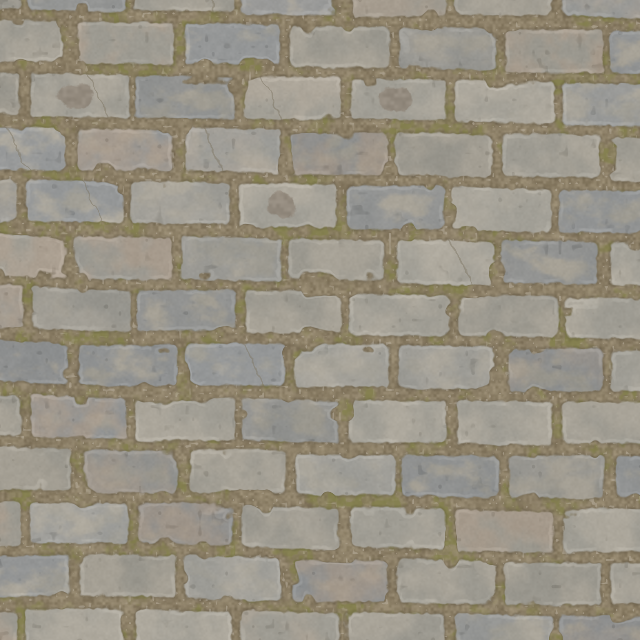
Give the GLSL for this texture, as a WebGL 1 fragment shader.

```glsl
precision highp float;
// Weathered grey paving bricks in running bond, with sandy, mossy joints.

uniform vec2 u_resolution;

float hash(vec2 p) {
    vec3 a = fract(vec3(p.xyx) * 0.1031);
    a += dot(a, a.yzx + 33.33);
    return fract((a.x + a.y) * a.z);
}

vec2 hash2(vec2 p) {
    return vec2(hash(p), hash(p + 57.3));
}

float noise(vec2 p) {
    vec2 i = floor(p), f = fract(p);
    f = f * f * (3.0 - 2.0 * f);
    return mix(mix(hash(i), hash(i + vec2(1.0, 0.0)), f.x),
               mix(hash(i + vec2(0.0, 1.0)), hash(i + 1.0), f.x), f.y);
}

float fbm(vec2 p) {
    float sum = 0.0, amp = 0.533;
    for (int i = 0; i < 4; i++) {
        sum += amp * noise(p);
        p = mat2(1.6, 1.2, -1.2, 1.6) * p + 7.1;
        amp *= 0.5;
    }
    return sum;
}

float roundedBox(vec2 p, vec2 halfSize, float radius) {
    vec2 d = abs(p) - halfSize + radius;
    return length(max(d, 0.0)) + min(max(d.x, d.y), 0.0) - radius;
}

// Sand with grit, dark crevices and patches of moss; q is in row heights.
vec3 jointColor(vec2 q) {
    vec3 sand = mix(vec3(0.50, 0.45, 0.36), vec3(0.60, 0.55, 0.45), fbm(q * 7.0));
    sand += 0.10 * (noise(q * 19.0) - 0.5);
    sand = mix(sand, vec3(0.70, 0.66, 0.59), 0.65 * smoothstep(0.79, 0.95, noise(q * 16.0 + 40.0)));
    float moss = smoothstep(0.50, 0.72, fbm(q * 2.3 + 15.0));
    moss *= 0.35 + 0.65 * smoothstep(0.35, 0.7, noise(q * 11.0));
    return mix(sand, vec3(0.51, 0.50, 0.29), 0.8 * moss);
}

// Face of one brick; edge is the signed distance to its outline.
vec3 brickColor(vec2 q, vec2 local, vec2 id, float edge) {
    float tone = hash(id + 3.7), kind = hash(id + 21.4);
    float cloud = fbm(q * 1.7 + 9.0 * tone);
    float stain = fbm(q * vec2(2.2, 3.2) + 31.0 + 5.0 * kind);
    vec3 face = mix(vec3(0.61, 0.60, 0.565), vec3(0.665, 0.645, 0.60), smoothstep(0.25, 0.7, cloud));

    // Blue-grey firing, strongest near the rim, and occasional warm bricks.
    float rim = smoothstep(-0.26, -0.04, edge);
    float blue = smoothstep(0.35, 0.85, kind) * smoothstep(0.30, 0.65, stain + 0.14 * rim);
    face = mix(face, vec3(0.545, 0.56, 0.575), 0.75 * blue);
    float warm = smoothstep(0.72, 0.95, tone) * smoothstep(0.25, 0.65, cloud);
    face = mix(face, vec3(0.655, 0.60, 0.54), 0.75 * warm);
    face += 0.045 * (hash(id + 8.2) - 0.5);

    // Fine grain, pits and pale worn edges.
    face += 0.035 * (fbm(q * 9.0) - 0.5) + 0.02 * (noise(q * 24.0) - 0.5);
    face -= 0.06 * smoothstep(0.80, 0.95, noise(q * 8.0 + 70.0)) * smoothstep(0.4, 0.6, stain);
    float worn = smoothstep(-0.09, -0.05, edge) * smoothstep(0.0, -0.035, edge);
    face += 0.045 * worn * smoothstep(0.35, 0.65, noise(q * 3.0 + 12.0));

    // Hairline crack across a few bricks.
    float crackX = local.x + 1.2 * (tone - 0.5) - 0.5 * local.y + 0.22 * (fbm(q * 4.0) - 0.5);
    float crack = smoothstep(0.025, 0.005, abs(crackX)) * step(0.91, hash(id + 44.0));
    face = mix(face, vec3(0.50, 0.47, 0.40), 0.5 * crack);

    // Rough spalled patch on rare bricks.
    float patchDist = length((local - vec2(0.4 * (kind - 0.5), 0.0)) * vec2(1.0, 1.3));
    patchDist += 0.25 * (fbm(q * 5.0 + 3.0) - 0.5);
    float spall = smoothstep(0.34, 0.28, patchDist) * step(0.97, hash(id + 63.0));
    return mix(face, vec3(0.56, 0.52, 0.47) + 0.08 * (noise(q * 14.0) - 0.5), 0.8 * spall);
}

void main() {
    vec2 uv = gl_FragCoord.xy / u_resolution;
    vec2 q = uv * 12.0;

    // Twelve gently sloping courses, six bricks across, alternate rows shifted.
    float course = (1.0 - uv.y) * 12.0 - 0.30 - 0.17 * uv.x + 0.07 * (noise(q * vec2(0.5, 0.2)) - 0.5);
    float row = floor(course);
    float shift = mix(0.70, 0.235, mod(row, 2.0)) + 0.07 * (hash(vec2(row, 5.0)) - 0.5);
    vec2 grid = vec2(uv.x * 6.0 - shift, course);
    vec2 id = floor(grid) + 20.0;

    // Each brick is slightly displaced, resized and turned.
    vec2 local = (fract(grid) - 0.5) * vec2(2.0, 1.0);
    local += (hash2(id) - 0.5) * vec2(0.07, 0.05);
    local.y += local.x * 0.035 * (hash(id + 11.0) - 0.5);
    vec2 halfSize = vec2(0.91, 0.39) + (hash2(id + 90.0) - 0.5) * vec2(0.06, 0.035);
    float edge = roundedBox(local, halfSize, 0.05 + 0.09 * hash(id + 17.0));
    edge += 0.06 * (fbm(q * 4.5) - 0.5) + 0.035 * (noise(q * 12.0) - 0.5);
    edge += 0.13 * smoothstep(0.70, 0.95, noise(q * 2.6 + 25.0));

    vec3 joint = jointColor(q) * (1.0 - 0.10 * smoothstep(0.07, 0.0, edge));
    vec3 brick = brickColor(q, local, id, edge);
    float soft = max(0.022, 12.0 / u_resolution.y);
    gl_FragColor = vec4(mix(brick, joint, smoothstep(-soft, soft, edge)), 1.0);
}
```
